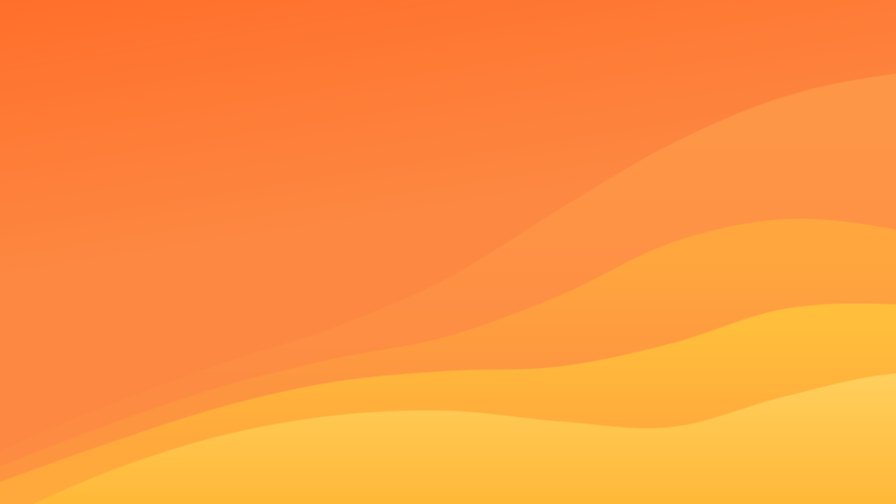
Write a Shadertoy shader that draws this background.

```glsl
// Warm layered dunes: four smooth waves rising to the right under an orange sky.

const int KNOTS = 11;           // evenly spaced, with one beyond each side
const float SPANS = 8.0;        // curve spans across the canvas

// Crest heights, as fractions of the canvas height
const float CREST_FAR[KNOTS]  = float[](0.010, 0.106, 0.199, 0.280, 0.352, 0.449, 0.586, 0.715, 0.808, 0.854, 0.870);
const float CREST_MID[KNOTS]  = float[](-0.020, 0.074, 0.160, 0.234, 0.289, 0.333, 0.414, 0.519, 0.565, 0.544, 0.480);
const float CREST_NEAR[KNOTS] = float[](-0.040, 0.044, 0.123, 0.194, 0.243, 0.264, 0.273, 0.319, 0.387, 0.396, 0.370);
const float CREST_FRONT[KNOTS] = float[](-0.140, -0.030, 0.067, 0.137, 0.176, 0.185, 0.164, 0.153, 0.213, 0.259, 0.250);

// Colours at the foot and the crest of each layer
const vec3 SKY_LOW    = vec3(0.992, 0.533, 0.255);
const vec3 SKY_HIGH   = vec3(1.000, 0.435, 0.170);
const vec3 FAR_LOW    = vec3(0.992, 0.550, 0.260);
const vec3 FAR_HIGH   = vec3(0.998, 0.590, 0.278);
const vec3 MID_LOW    = vec3(0.992, 0.580, 0.252);
const vec3 MID_HIGH   = vec3(1.000, 0.655, 0.243);
const vec3 NEAR_LOW   = vec3(1.000, 0.660, 0.235);
const vec3 NEAR_HIGH  = vec3(1.000, 0.748, 0.235);
const vec3 FRONT_LOW  = vec3(1.000, 0.722, 0.220);
const vec3 FRONT_HIGH = vec3(1.000, 0.808, 0.360);

const float SKY_START = 0.45;   // height where the sky starts to deepen
const float SKY_TILT  = 0.28;   // how far that height climbs to the right

// Catmull-Rom curve through the crest heights
float crestHeight(float knots[KNOTS], float x) {
    float s = clamp(x, 0.0, 1.0) * SPANS;
    int i = int(min(floor(s), SPANS - 1.0));
    float t = s - float(i);
    float a = knots[i], b = knots[i + 1], c = knots[i + 2], d = knots[i + 3];
    return b + 0.5 * t * (c - a + t * (2.0 * a - 5.0 * b + 4.0 * c - d
             + t * (3.0 * (b - c) + d - a)));
}

// Lay one wave over the colour behind it; span holds its gradient heights
vec3 addWave(vec3 behind, vec2 uv, float crest, vec3 low, vec3 high, vec2 span) {
    float d = crest - uv.y;
    float edge = fwidth(d);
    vec3 fill = mix(low, high, clamp((uv.y - span.x) / (span.y - span.x), 0.0, 1.0));
    return mix(behind, fill, smoothstep(-edge, edge, d));
}

void mainImage(out vec4 fragColor, in vec2 fragCoord) {
    vec2 uv = fragCoord / iResolution.xy;

    // Sky, deepest at the upper left
    float depth = (uv.y - SKY_START - SKY_TILT * uv.x) / (1.0 - SKY_START);
    vec3 color = mix(SKY_LOW, SKY_HIGH, clamp(depth, 0.0, 1.0));

    // Waves from back to front
    color = addWave(color, uv, crestHeight(CREST_FAR, uv.x), FAR_LOW, FAR_HIGH, vec2(0.25, 0.75));
    color = addWave(color, uv, crestHeight(CREST_MID, uv.x), MID_LOW, MID_HIGH, vec2(0.22, 0.50));
    color = addWave(color, uv, crestHeight(CREST_NEAR, uv.x), NEAR_LOW, NEAR_HIGH, vec2(0.12, 0.36));
    color = addWave(color, uv, crestHeight(CREST_FRONT, uv.x), FRONT_LOW, FRONT_HIGH, vec2(0.0, 0.25));

    fragColor = vec4(color, 1.0);
}
```
